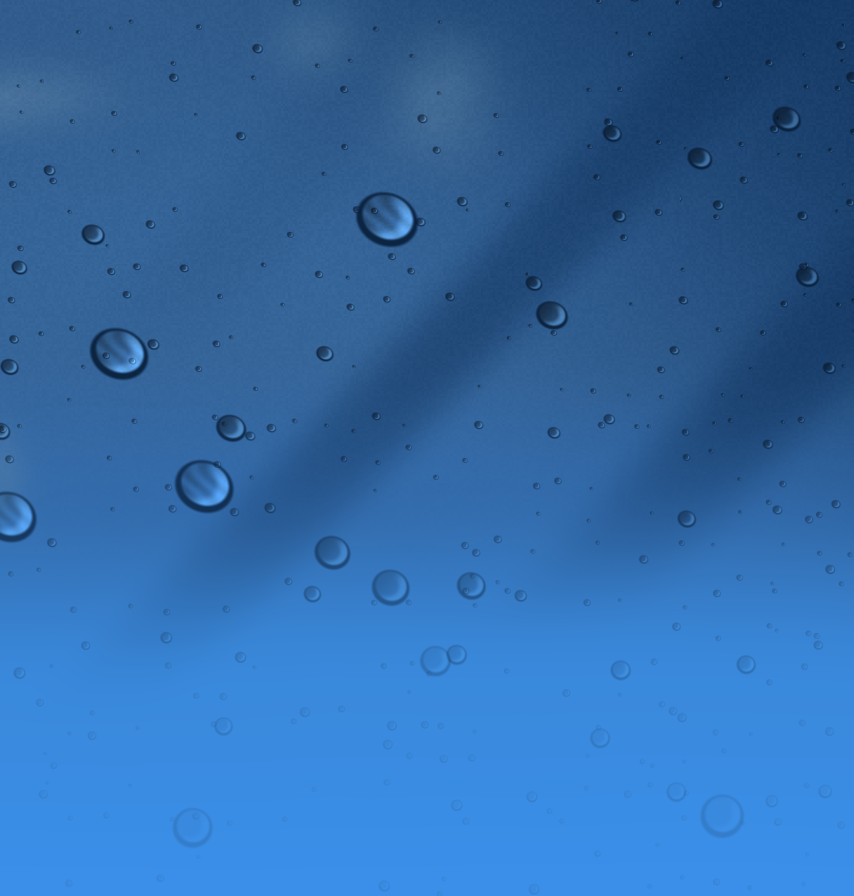
Reproduce this texture procedurally as a Shadertoy shader.

```glsl
// Water drops on blue glass, with dark diagonal shadows and a bright lower glow.

const vec3 SHADOW_BLUE = vec3(0.08, 0.22, 0.39);
const vec3 HAZE_BLUE = vec3(0.38, 0.53, 0.66);

float hash(vec2 p) {
    vec3 q = fract(vec3(p.xyx) * 0.1031);
    q += dot(q, q.yzx + 33.33);
    return fract((q.x + q.y) * q.z);
}

// Layered sines, roughly -1 to 1
float waves(vec2 p) {
    float sum = 0.0, amp = 0.5;
    for (int i = 0; i < 4; i++) {
        sum += amp * sin(p.x + 1.7 * sin(p.y)) * cos(p.y * 0.8 - p.x * 0.4);
        p = mat2(1.6, 1.2, -1.2, 1.6) * p + 1.3;
        amp *= 0.5;
    }
    return sum;
}

float glow(vec2 p, vec2 center, vec2 size) {
    vec2 d = (p - center) / size;
    return exp(-dot(d, d));
}

// Soft band along the line from a to b
float streak(vec2 p, vec2 a, vec2 b, float width) {
    vec2 dir = normalize(b - a);
    float across = dot(p - a, vec2(-dir.y, dir.x)) / width;
    return exp(-across * across * across * across * 0.6 - across * across * 0.5);
}

vec3 backdrop(vec2 p) {
    // Vertical gradient
    float bend = p.y + 0.012 * waves(p * 5.0);
    vec3 col = mix(vec3(0.23, 0.56, 0.91), vec3(0.225, 0.535, 0.86), smoothstep(0.0, 0.27, bend));
    col = mix(col, vec3(0.20, 0.42, 0.67), smoothstep(0.23, 0.46, bend));
    col = mix(col, vec3(0.21, 0.395, 0.60), smoothstep(0.42, 0.62, bend));
    col = mix(col, vec3(0.19, 0.36, 0.55), smoothstep(0.7, 1.0, bend));

    // Darkening toward the upper right
    float corner = smoothstep(0.85, 1.8, p.x + 0.75 * p.y);
    col = mix(col, SHADOW_BLUE, 0.95 * corner * smoothstep(0.3, 0.65, p.y));

    // Diagonal shadows
    float fade = smoothstep(0.18, 0.62, p.y);
    float main = streak(p, vec2(0.14, 0.24), vec2(0.85, 0.98), 0.052);
    float side = streak(p, vec2(0.61, 0.29), vec2(0.97, 0.68), 0.062);
    float faint = streak(p, vec2(0.18, 0.64), vec2(0.40, 0.90), 0.06);
    col = mix(col, SHADOW_BLUE, 0.58 * main * fade);
    col = mix(col, SHADOW_BLUE, 0.72 * side * smoothstep(0.27, 0.62, p.y));
    col = mix(col, SHADOW_BLUE, 0.13 * faint * smoothstep(0.55, 0.75, p.y));

    // Pale haze
    float haze = 0.5 * glow(p, vec2(0.01, 0.89), vec2(0.09, 0.035));
    haze += 0.3 * glow(p, vec2(0.35, 0.955), vec2(0.045, 0.04));
    haze += 0.42 * glow(p, vec2(0.49, 0.89), vec2(0.06, 0.07));
    haze += 0.32 * glow(p, vec2(0.0, 0.47), vec2(0.03, 0.05));
    haze *= 1.0 + 0.35 * waves(p * 22.0);
    col = mix(col, HAZE_BLUE, clamp(haze, 0.0, 1.0));

    // Fine grain
    float grain = hash(floor(p * 380.0)) - 0.5;
    return col + 0.022 * grain * smoothstep(0.3, 0.75, p.y);
}

// Lens-like drop: dark rim, tinted body, lit lower-right crescent
vec3 drop(vec3 col, vec2 offset, float radius, float contrast, float pixel) {
    vec2 q = mat2(0.91, 0.41, -0.41, 0.91) * (offset / radius);
    q = vec2(q.x, q.y * mix(1.0, 1.2, contrast));
    q = mat2(0.91, -0.41, 0.41, 0.91) * q;
    float soft = pixel / radius + 0.04;
    float body = 1.0 - smoothstep(1.0 - soft, 1.0 + soft, length(q));
    float lens = 1.0 - smoothstep(0.82 - soft, 0.82 + soft, length(q - vec2(0.03, 0.09)));
    float light = smoothstep(-0.8, 0.9, q.x * 0.8 - q.y * 0.6);
    float crescent = lens * smoothstep(0.4, 0.75, length(q + vec2(0.12, -0.1))) * smoothstep(0.1, 0.8, light);
    float large = smoothstep(0.022, 0.03, radius);
    float stripes = large * 0.10 * sin(9.0 * q.x + 4.0 * q.y + 2.0 * sin(3.0 * q.y));

    vec3 rim = mix(col * 0.88, vec3(0.03, 0.12, 0.23), contrast * 0.9);
    vec3 fill = col * (mix(0.97, mix(0.55, 0.82, large), contrast) + contrast * (0.35 * light + stripes));
    vec3 shade = mix(rim, fill, lens);
    shade += vec3(0.13, 0.19, 0.23) * crescent * mix(0.12, 1.0, contrast);
    return mix(col, shade, body);
}

// One jittered drop per chosen grid cell
vec3 scatter(vec3 col, vec2 p, float cell, float seed, float chance, float size, float pixel) {
    vec2 id = floor(p / cell);
    vec2 key = id + seed;
    vec2 jitter = 0.25 + 0.5 * vec2(hash(key + 7.1), hash(key + 19.7));
    float radius = size * mix(0.4, 1.0, pow(hash(key + 31.3), 2.0));
    float crowd = chance * (0.75 + 0.5 * smoothstep(0.4, 0.9, p.x));
    if (hash(key) > crowd) return col;
    float contrast = smoothstep(0.15, 0.68, p.y);
    return drop(col, p - (id + jitter) * cell, radius, contrast, pixel);
}

void mainImage(out vec4 fragColor, in vec2 fragCoord) {
    vec2 p = fragCoord / iResolution.y;
    float pixel = 1.0 / iResolution.y;
    vec3 col = backdrop(p);

    col = scatter(col, p, 0.034, 11.0, 0.27, 0.0045, pixel);
    col = scatter(col, p + 0.013, 0.047, 53.0, 0.22, 0.0065, pixel);
    col = scatter(col, p + 0.021, 0.083, 87.0, 0.38, 0.0115, pixel);

    // Largest drops: center and radius
    vec3 drops[16] = vec3[16](
        vec3(0.432, 0.755, 0.035), vec3(0.133, 0.605, 0.033), vec3(0.228, 0.457, 0.033), vec3(0.010, 0.423, 0.031),
        vec3(0.616, 0.648, 0.018), vec3(0.258, 0.522, 0.017), vec3(0.371, 0.383, 0.020), vec3(0.436, 0.344, 0.021),
        vec3(0.526, 0.346, 0.016), vec3(0.486, 0.262, 0.017), vec3(0.104, 0.738, 0.013), vec3(0.781, 0.823, 0.014),
        vec3(0.878, 0.867, 0.016), vec3(0.901, 0.691, 0.013), vec3(0.215, 0.076, 0.022), vec3(0.806, 0.089, 0.024));
    for (int i = 0; i < 16; i++) {
        float contrast = smoothstep(0.18, 0.6, drops[i].y + 3.0 * max(drops[i].z - 0.024, 0.0));
        col = drop(col, p - drops[i].xy, drops[i].z, contrast, pixel);
    }
    fragColor = vec4(clamp(col, 0.0, 1.0), 1.0);
}
```
